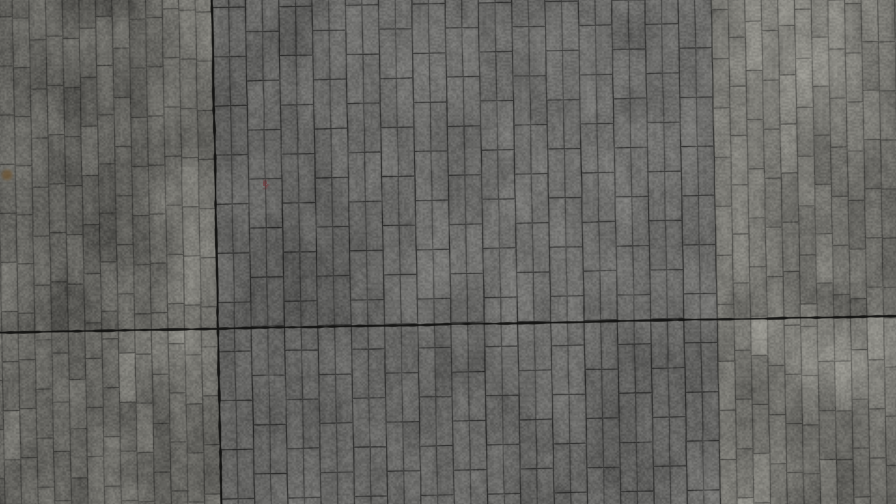
Write a Shadertoy shader that draws this texture.

```glsl
// Weathered grey paving seen from above: narrow upright slabs in slightly tilted columns,
// cut into panels by dark expansion seams. The middle panel staggers slabs in pairs, the
// side panels shift every column at random; layered noise adds stains and stone grain.

#define TILT 0.0185          // skew of the whole grid
#define COLUMN 0.03303       // slab width, in canvas heights
#define SLAB 0.0975          // slab length
#define SEAM_LEFT 0.439      // left panel border
#define SEAM_RIGHT 1.430     // right panel border
#define SEAM_ROW 0.340       // horizontal seam
#define JOINT 0.0011         // half width of the slab joints
#define GAP 0.0021           // half width of the seams
#define STAIN 0.30           // stain contrast in the side panels
#define GRAIN 0.085          // stone grain contrast

float hash(vec2 p) {
    return fract(sin(dot(p, vec2(127.1, 311.7))) * 43758.5453);
}

float noise(vec2 p) {
    vec2 i = floor(p), f = fract(p);
    f = f * f * (3.0 - 2.0 * f);
    return mix(mix(hash(i), hash(i + vec2(1, 0)), f.x),
               mix(hash(i + vec2(0, 1)), hash(i + vec2(1, 1)), f.x), f.y);
}

float fbm(vec2 p) {
    float sum = 0.0, amp = 0.53;
    for (int i = 0; i < 4; i++) {
        sum += amp * noise(p);
        p = p * 2.03 + 17.3;
        amp *= 0.5;
    }
    return sum;
}

// Smooth coverage of a line of given half width at distance d
float line(float d, float halfWidth) {
    float aa = 0.8 / iResolution.y;
    return 1.0 - smoothstep(halfWidth - aa, halfWidth + aa, abs(d));
}

void mainImage(out vec4 fragColor, in vec2 fragCoord) {
    vec2 p = fragCoord / iResolution.y;
    vec2 q = vec2(p.x + TILT * p.y, p.y - TILT * p.x);
    q += 0.0012 * (vec2(noise(p * 19.0), noise(p * 19.0 + 40.0)) - 0.5);

    // Panels
    bool isLeft = q.x < SEAM_LEFT, isRight = q.x > SEAM_RIGHT;
    bool isSide = isLeft || isRight;
    float upper = step(SEAM_ROW, q.y);

    // Slab grid
    float u = (q.x - SEAM_LEFT) / COLUMN;
    float column = floor(u);
    float pairShift = 0.5 * mod(floor(column / 2.0) + 1.0, 2.0) + 0.03;
    float shift = isSide ? hash(vec2(column, upper + 5.0)) : pairShift;
    float v = (q.y - SEAM_ROW) / SLAB - shift;
    vec2 slab = vec2(column, floor(v) + 60.0 * upper);
    float tone = hash(slab + 3.7);
    float dx = (abs(fract(u + 0.5) - 0.5)) * COLUMN;
    float dy = (abs(fract(v + 0.5) - 0.5)) * SLAB;

    // Base grey and tone of each slab
    float grey = isLeft ? 0.425 : isRight ? 0.452 : 0.418;
    grey += (tone - 0.5) * (isSide ? 0.055 : 0.032);
    if (isSide) grey += 0.045 * step(0.88, hash(slab + 9.1));

    // Broad stains, pale patches below the seam, darker upper middle
    float stain = fbm(p * vec2(5.5, 4.5) + 3.0) - 0.5;
    float smudge = fbm(p * vec2(24.0, 15.0) + 31.0) - 0.5;
    grey += stain * (isSide ? STAIN : STAIN * 0.45) + smudge * 0.10;
    if (isSide) grey += 0.055 * (1.0 - upper) * smoothstep(0.06, 0.30, q.y);
    else grey -= 0.032 * upper * (1.0 - smoothstep(0.55, 0.85, q.x));

    // Dirt along the slab edges and fine grain
    grey -= 0.035 * exp(-min(dx, dy) / 0.004) * (0.5 + noise(p * 28.0));
    grey += GRAIN * (noise(p * 270.0) - 0.5) + 0.03 * (noise(p * 120.0) - 0.5);

    // Joints: heavier between pairs in the middle panel
    float edge = floor(u + 0.5);
    float weight = isSide ? 0.26 : mix(0.46, 0.30, mod(edge, 2.0));
    float wear = 0.65 + 0.7 * noise(q * vec2(35.0, 22.0));
    float joint = max(line(dx, JOINT) * weight, line(dy, JOINT) * (isSide ? 0.28 : 0.44));
    grey *= 1.0 - joint * wear;

    vec3 warmth = isSide ? vec3(1.005, 1.0, 0.955) : vec3(1.0, 1.0, 0.982);
    vec3 color = grey * warmth;

    // Two small rust marks
    float rust = 1.0 - smoothstep(0.004, 0.016, length(p - vec2(0.014, 0.653)));
    float red = 1.0 - smoothstep(0.003, 0.013, length(p - vec2(0.525, 0.634)));
    color = mix(color, vec3(0.42, 0.30, 0.14), 0.6 * rust);
    color = mix(color, vec3(0.46, 0.20, 0.22), 0.6 * red * step(0.5, noise(p * 210.0)));

    // Ragged expansion seams and the thin right border
    float raggedX = GAP * (0.6 + 0.8 * noise(vec2(q.x * 75.0, 2.0)));
    float raggedY = GAP * (0.6 + 0.8 * noise(vec2(8.0, q.y * 75.0)));
    float seam = max(line(q.y - SEAM_ROW, raggedX), line(q.x - SEAM_LEFT, raggedY));
    color = mix(color, vec3(0.23, 0.23, 0.22), 0.55 * line(q.x - SEAM_RIGHT, JOINT));
    color = mix(color, vec3(0.07, 0.07, 0.065), 0.95 * seam);

    fragColor = vec4(color, 1.0);
}
```
